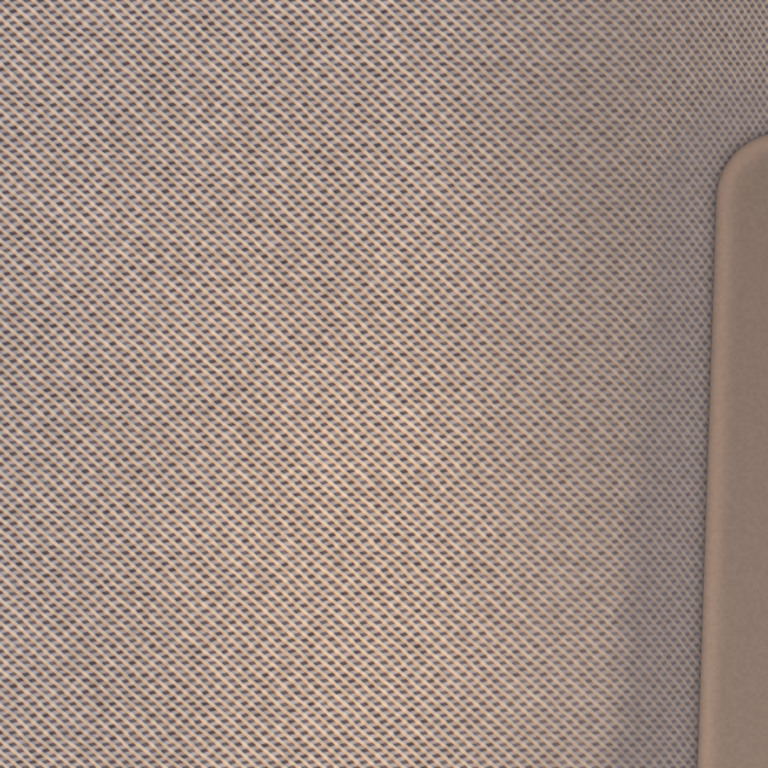
Write a WebGL 1 fragment shader that draws this texture.

```glsl
precision highp float;
// Woven beige upholstery with a smooth rounded trim panel at the right.
// Broken diagonal threads alternate with staggered, tilted dark dashes;
// noise wears the weave, and the distance to the panel drives the grey recess.
uniform vec2 u_resolution;

#define REPEATS vec2(58.0, 66.0)
#define THREAD_CREAM vec3(0.825, 0.735, 0.640)
#define YARN_ROSE vec3(0.680, 0.612, 0.585)
#define GAP_DARK vec3(0.405, 0.345, 0.345)
#define CLOTH_MEAN vec3(0.630, 0.556, 0.518)
#define RECESS_GREY vec3(0.522, 0.470, 0.455)
#define PANEL_TAN vec3(0.538, 0.460, 0.415)
#define WEAR 0.20
#define DASH_TILT 0.60
#define PANEL_TOP 0.828
#define CORNER_RADIUS 0.085
#define TAU 6.2831853

float hash(vec2 p) {
  vec3 q = fract(vec3(p.xyx) * 0.1031);
  q += dot(q, q.yzx + 33.33);
  return fract((q.x + q.y) * q.z);
}

float noise(vec2 p) {
  vec2 cell = floor(p), f = fract(p);
  f = f * f * (3.0 - 2.0 * f);
  float low = mix(hash(cell), hash(cell + vec2(1.0, 0.0)), f.x);
  float high = mix(hash(cell + vec2(0.0, 1.0)), hash(cell + 1.0), f.x);
  return mix(low, high, f.y);
}

// Signed distance to the panel: a leaning left side and a rounded top corner.
float panelDistance(vec2 p) {
  vec2 inset = vec2(p.x - 0.908 - 0.033 * p.y, PANEL_TOP - p.y);
  vec2 q = CORNER_RADIUS - inset;
  return length(max(q, 0.0)) + min(max(q.x, q.y), 0.0) - CORNER_RADIUS;
}

vec3 weave(vec2 p, float recess) {
  // The cloth tightens sideways as it turns into the recess.
  float turn = max(p.x - 0.78, 0.0);
  vec2 t = (p + vec2(2.0 * turn * turn, 0.0)) * REPEATS;
  t += 0.14 * (vec2(noise(t * 0.8), noise(t * 0.8 + 57.0)) - 0.5);

  // Diagonal coordinates: dashes sit where both are whole numbers.
  vec2 diagonal = vec2(t.x + t.y, t.x - t.y);
  vec2 phase = TAU * diagonal;
  float across = cos(phase.x);
  float along = cos(phase.y - DASH_TILT * sin(phase.x));
  float cellWear = hash(floor(diagonal + 0.5) + 200.0) - 0.5;
  float between = smoothstep(-1.05, 0.35, across);
  float dash = smoothstep(-0.85, 1.0, along) * smoothstep(-1.0, 0.5, across);
  dash *= 0.97 + 1.6 * WEAR * cellWear;

  // Cream threads dip under the cross yarn and fade unevenly.
  float fade = 0.18 + 0.18 * along + 0.35 * (noise(t * 1.4 + 91.0) - 0.5);
  vec3 thread = mix(THREAD_CREAM, YARN_ROSE, clamp(fade, 0.0, 1.0));
  vec3 color = mix(thread, YARN_ROSE, between);
  color = mix(color, GAP_DARK, dash);
  color += vec3(0.045, 0.0, -0.045) * sin(phase.x);
  color += WEAR * 0.6 * (noise(t * 2.6 + 19.0) - 0.5);

  // Contrast softens to the right and in the recess.
  float contrast = 1.0 - 0.38 * smoothstep(0.50, 0.82, p.x);
  color = mix(CLOTH_MEAN, color, contrast);
  vec3 recessed = RECESS_GREY + 0.65 * (color - CLOTH_MEAN);
  return mix(color, recessed, recess);
}

// Broad light: warm glow low in the middle, dimmer at the upper right.
vec3 lighting(vec2 p) {
  vec2 fromGlow = (p - vec2(0.48, 0.30)) * vec2(1.8, 1.1);
  float glow = exp(-2.5 * dot(fromGlow, fromGlow));
  float shade = 0.975 + 0.075 * glow;
  shade -= 0.13 * smoothstep(0.50, 0.88, p.x) * smoothstep(-0.35, 0.75, p.y);
  shade += 0.05 * (noise(p * 7.0 + 5.0) - 0.5);
  return shade * mix(vec3(0.99, 1.0, 1.02), vec3(1.015, 1.0, 0.975), glow);
}

vec3 panel(vec2 p, float depth) {
  vec3 color = PANEL_TAN * (1.04 - 0.10 * p.y);
  color += vec3(0.075, 0.055, 0.040) * exp(-pow((depth - 0.012) / 0.012, 2.0));
  color *= 1.0 - 0.20 * exp(-depth / 0.003);
  return color + 0.025 * (noise(p * 230.0) - 0.5);
}

void main() {
  vec2 p = gl_FragCoord.xy / u_resolution;
  float pixel = 1.0 / min(u_resolution.x, u_resolution.y);
  float d = panelDistance(p);

  // Recess with a soft, slightly ragged outer border.
  float width = mix(0.112, 0.068, p.y) + 0.020 * (noise(p * 38.0) - 0.5);
  float recess = 1.0 - smoothstep(width - 0.025, width + 0.022, d);
  vec3 color = weave(p, recess) * mix(lighting(p), vec3(1.0), recess);

  // Contact shadow, then the panel over the cloth.
  color *= 1.0 - 0.32 * exp(-max(d, 0.0) / 0.006);
  float cover = 1.0 - smoothstep(-pixel, pixel, d);
  color = mix(color, panel(p, max(-d, 0.0)), cover);
  gl_FragColor = vec4(clamp(color, 0.0, 1.0), 1.0);
}
```
